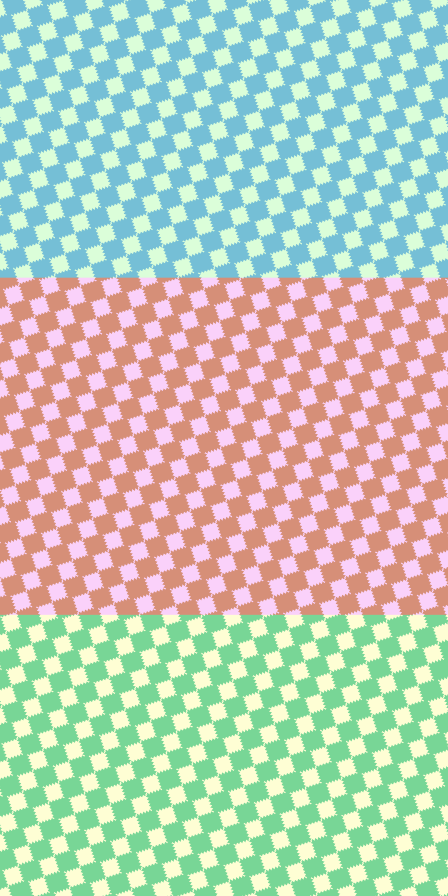
A Shadertoy shader for this pattern:

```glsl
// Three colour bands crossed by a tilted checker of saw-edged squares.
#define STEP_A vec2(0.0576, -0.0250)   // lattice steps, in canvas widths
#define STEP_B vec2(0.0226, 0.0466)
#define ANCHOR vec2(0.4566, 1.2135)    // centre of one square
#define TILT 0.31                      // rotation of the squares, radians
#define HALF_SIDE 0.0180
#define TEETH 5.0                      // teeth per side
#define TOOTH_DEPTH 0.0021             // half the height of a tooth
#define LOWER_EDGE 0.3138              // band borders, in canvas heights
#define UPPER_EDGE 0.6901

const vec3 GREEN = vec3(0.47, 0.84, 0.59);
const vec3 CREAM = vec3(0.995, 0.995, 0.83);
const vec3 CLAY  = vec3(0.84, 0.56, 0.47);
const vec3 PINK  = vec3(0.98, 0.82, 0.98);
const vec3 BLUE  = vec3(0.46, 0.75, 0.84);
const vec3 MINT  = vec3(0.86, 0.995, 0.85);

// Triangle wave from -1 to 1 with period 1.
vec2 triangleWave(vec2 x) {
    return 4.0 * abs(fract(x) - 0.5) - 1.0;
}

// Approximate signed distance to a square with toothed sides.
float sawSquare(vec2 p) {
    vec2 teeth = triangleWave(p.yx * TEETH / (2.0 * HALF_SIDE));
    vec2 d = abs(p) + TOOTH_DEPTH * teeth - HALF_SIDE;
    return max(d.x, d.y) / 1.5;
}

// Distance to the closest square of the skewed lattice.
float squareLattice(vec2 p) {
    mat2 lattice = mat2(STEP_A, STEP_B);
    float c = cos(TILT), s = sin(TILT);
    mat2 toSquare = mat2(c, -s, s, c);
    vec2 nearest = round(inverse(lattice) * p);
    float d = 1.0;
    for (int j = -1; j <= 1; j++) {
        for (int i = -1; i <= 1; i++) {
            vec2 cell = nearest + vec2(i, j);
            d = min(d, sawSquare(toSquare * (p - lattice * cell)));
        }
    }
    return d;
}

void mainImage(out vec4 fragColor, in vec2 fragCoord) {
    vec2 p = fragCoord / iResolution.x;
    float y = fragCoord.y / iResolution.y;
    float pixel = 1.0 / iResolution.x;

    // Band colours, from bottom to top
    float middle = clamp((y - LOWER_EDGE) * iResolution.y + 0.5, 0.0, 1.0);
    float top = clamp((y - UPPER_EDGE) * iResolution.y + 0.5, 0.0, 1.0);
    vec3 ground = mix(mix(GREEN, CLAY, middle), BLUE, top);
    vec3 light = mix(mix(CREAM, PINK, middle), MINT, top);

    // Light squares over the ground
    float d = squareLattice(p - ANCHOR);
    float cover = 1.0 - smoothstep(-0.6 * pixel, 0.6 * pixel, d);
    fragColor = vec4(mix(ground, light, cover), 1.0);
}
```
